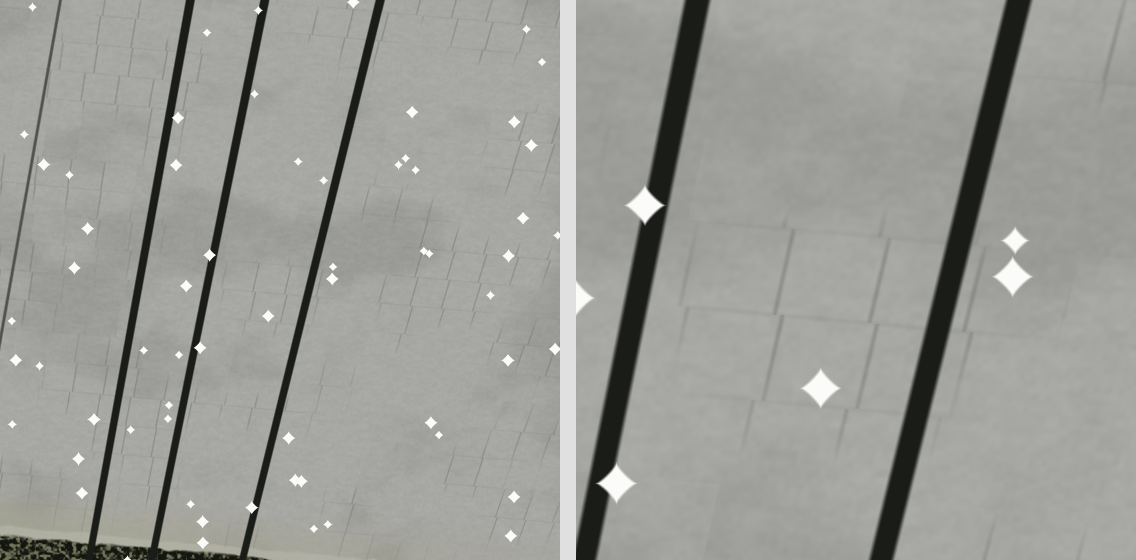
Left: the whole. Right: its middle third, enlarged.
Give the GLSL for this texture, as a Shadertoy shader.

```glsl
// Slanted dark grooves over weathered grey paving, with a gravel corner and scattered white sparkles.

// Palette
const vec3 STONE_LIGHT = vec3(0.655, 0.655, 0.642);
const vec3 STONE_DARK  = vec3(0.605, 0.607, 0.590);
const vec3 JOINT       = vec3(0.42, 0.43, 0.41);
const vec3 GROOVE      = vec3(0.10, 0.11, 0.095);
const vec3 THIN_GROOVE = vec3(0.31, 0.32, 0.30);
const vec3 MOSS_TINT   = vec3(0.64, 0.64, 0.56);
const vec3 KERB        = vec3(0.70, 0.70, 0.65);
const vec3 GRAVEL_DARK = vec3(0.08, 0.09, 0.06);
const vec3 GRAVEL_LIT  = vec3(0.45, 0.46, 0.36);
const vec3 SPARKLE     = vec3(0.985, 0.985, 0.975);

// Grooves: x at the top edge, and leftward drift down to the bottom edge
const vec4 GROOVE_TOP   = vec4(0.108, 0.340, 0.473, 0.679);
const vec4 GROOVE_DRIFT = vec4(0.177, 0.181, 0.202, 0.246);
const vec2 GROOVE_HALF  = vec2(0.0062, 0.0078);  // half width at bottom, top
const float THIN_HALF   = 0.0026;
const float EDGE_BLUR   = 0.0018;

// Paving fan: joint drift = FAN.x + FAN.y * (x at the top edge)
const vec2 FAN          = vec2(0.117, 0.192);
const vec2 PAVER_SIZE   = vec2(0.064, 0.052);
const float ROW_TILT    = 0.09;
const float GRAVEL_TOP  = 0.045;
const float KERB_TOP    = 0.061;

// Sparkles
const int SPARKLE_COUNT  = 62;
const float SPARKLE_BIG   = 0.0116;
const float SPARKLE_SMALL = 0.0078;

float hash(vec2 p) {
    vec3 q = fract(vec3(p.xyx) * 0.1031);
    q += dot(q, q.yzx + 33.33);
    return fract((q.x + q.y) * q.z);
}

float noise(vec2 p) {
    vec2 i = floor(p), f = fract(p);
    f = f * f * (3.0 - 2.0 * f);
    return mix(mix(hash(i), hash(i + vec2(1, 0)), f.x),
               mix(hash(i + vec2(0, 1)), hash(i + vec2(1, 1)), f.x), f.y);
}

float fbm(vec2 p) {
    float sum = 0.0, amp = 0.5;
    for (int i = 0; i < 4; i++) {
        sum += amp * noise(p);
        p = p * 2.03 + 17.0;
        amp *= 0.5;
    }
    return sum;
}

// Coverage of a stroke at distance d from its centre line
float stroke(float d, float halfWidth, float blur) {
    return 1.0 - smoothstep(halfWidth - blur, halfWidth + blur, abs(d));
}

// Distance to a four-pointed star with slightly hollow sides
float starDistance(vec2 p, float radius) {
    vec2 q = pow(abs(p) + 1e-6, vec2(0.85));
    return pow(q.x + q.y, 1.0 / 0.85) - radius;
}

// Stone with streaky grain and faint, broken paver joints
vec3 paving(vec2 fan) {
    float tone = fbm(fan * vec2(5.0, 8.0));
    float grain = noise(fan * vec2(75.0, 190.0)) + noise(fan * vec2(230.0, 260.0)) - 1.0;
    vec2 cell = fan / PAVER_SIZE;
    float row = floor(cell.y);
    cell.x += 0.35 * hash(vec2(row, 3.0));
    float tile = hash(floor(cell) + 41.0);
    vec3 col = mix(STONE_DARK, STONE_LIGHT, smoothstep(0.26, 0.56, tone + 0.1 * (tile - 0.5)));
    col += 0.020 * grain;

    vec2 toJoint = (0.5 - abs(fract(cell) - 0.5)) * PAVER_SIZE;
    float wear = smoothstep(0.42, 0.75, noise(fan * vec2(9.0, 13.0) + 8.0));
    float joints = 0.42 * wear * stroke(toJoint.x, 0.0014, 0.0016);
    joints = max(joints, 0.13 * wear * stroke(toJoint.y, 0.0012, 0.0016));
    return mix(col, JOINT, joints);
}

void mainImage(out vec4 fragColor, in vec2 fragCoord) {
    vec2 uv = fragCoord / iResolution.xy;
    float blur = max(EDGE_BLUR, 1.0 / iResolution.y);
    float drop = 1.0 - uv.y;
    float level = uv.y + ROW_TILT * uv.x;
    vec2 fan = vec2((uv.x + FAN.x * drop) / (1.0 - FAN.y * drop), level);
    vec3 col = paving(fan);

    // Mossy rim, pale kerb and gravel along the lower edge
    float ragged = level + 0.006 * (noise(uv * 60.0) - 0.5);
    float moss = (1.0 - smoothstep(0.05, 0.15, level)) * (1.0 - 0.6 * uv.x);
    col = mix(col, MOSS_TINT, 0.7 * moss);
    col = mix(col, KERB, 0.75 * (1.0 - smoothstep(KERB_TOP - 0.003, KERB_TOP + 0.003, ragged)));
    float speck = 0.55 * noise(uv * 150.0) + 0.45 * noise(uv * 270.0 + 5.0);
    vec3 gravel = mix(GRAVEL_DARK, GRAVEL_LIT, smoothstep(0.38, 0.80, speck));
    col = mix(col, gravel, 1.0 - smoothstep(GRAVEL_TOP - 0.003, GRAVEL_TOP + 0.003, ragged));

    // One thin groove, then three wide ones
    for (int i = 0; i < 4; i++) {
        float drift = GROOVE_DRIFT[i];
        float d = (uv.x - GROOVE_TOP[i] + drift * drop) / sqrt(1.0 + drift * drift);
        float halfWidth = i == 0 ? THIN_HALF : mix(GROOVE_HALF.x, GROOVE_HALF.y, uv.y);
        col = mix(col, i == 0 ? THIN_GROOVE : GROOVE, stroke(d, halfWidth, blur));
    }

    // Sparkles in two sizes
    for (int i = 0; i < SPARKLE_COUNT; i++) {
        float id = float(i);
        vec2 centre = vec2(hash(vec2(id, 11.7)), hash(vec2(id, 57.3)));
        float radius = i % 2 == 0 ? SPARKLE_BIG : SPARKLE_SMALL;
        float d = starDistance(uv - centre, radius);
        col = mix(col, SPARKLE, 1.0 - smoothstep(-blur, blur, d));
    }
    fragColor = vec4(clamp(col, 0.0, 1.0), 1.0);
}
```
